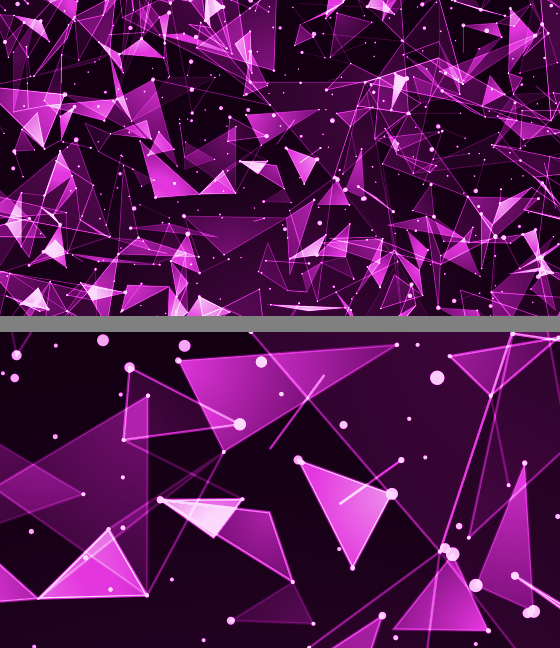
Top, the full canvas; bottom, a detail of the centre.
Reproduce this background procedurally as a Shadertoy shader.

```glsl
// Glowing magenta plexus: translucent triangles, thin links and round nodes on dark violet.

vec2 hash2(vec2 p) {
    vec3 q = fract(vec3(p.xyx) * vec3(0.1031, 0.1030, 0.0973));
    q += dot(q, q.yzx + 33.33);
    return fract((q.xx + q.yz) * q.zy);
}

// Jittered node of a grid cell, in cell units
vec2 nodeAt(vec2 id, float seed) {
    return id + 0.06 + 0.88 * hash2(id + seed);
}

float segmentDistance(vec2 p, vec2 a, vec2 b) {
    vec2 pa = p - a, ba = b - a;
    return length(pa - ba * clamp(dot(pa, ba) / max(dot(ba, ba), 1e-5), 0.0, 1.0));
}

float cross2(vec2 a, vec2 b) {
    return a.x * b.y - a.y * b.x;
}

// Signed distance to the line through a and b
float lineSide(vec2 p, vec2 a, vec2 b) {
    return cross2(b - a, p - a) / max(length(b - a), 1e-4);
}

// Positive inside the triangle
float triangleDepth(vec2 p, vec2 a, vec2 b, vec2 c) {
    float area = cross2(b - a, c - a);
    if (abs(area) < 1e-3) return -1.0;
    float s = sign(area);
    return min(s * lineSide(p, a, b), min(s * lineSide(p, b, c), s * lineSide(p, c, a)));
}

// Antialiased coverage of a depth, both in canvas heights
float coverage(float depth, float pixel) {
    return clamp(depth / pixel + 0.5, 0.0, 1.0);
}

// Clumps from layered sines, with a sparse hollow below the centre
float density(vec2 p, float aspect) {
    float clumps = 0.9 + 0.16 * sin(p.x * 7.0 + 2.0 * sin(p.y * 5.0)) + 0.12 * sin(p.y * 11.0 - p.x * 4.0);
    vec2 hollow = (p - vec2(0.48 * aspect, 0.3)) / vec2(0.28, 0.2);
    return clumps * (1.0 - 0.75 * exp(-dot(hollow, hollow)));
}

// One sheet of linked nodes; levels holds the faintest fill and the added range
float plexus(vec2 p, float cell, float seed, float presence, vec2 levels, float aspect, float pixel) {
    float angle = seed * 0.37;
    mat2 turn = mat2(cos(angle), sin(angle), -sin(angle), cos(angle));
    vec2 q = turn * p / cell;
    float light = 0.0;
    for (int j = -1; j <= 1; j++)
    for (int i = -1; i <= 1; i++) {
        vec2 id = floor(q) + vec2(i, j);
        vec2 a = nodeAt(id, seed);
        vec2 pick = hash2(id + seed + 17.3);

        // Node
        float radius = 0.0021 + 0.0055 * pow(pick.x, 5.0);
        light += 1.35 * step(pick.y, 0.8) * coverage(radius - length(q - a) * cell, pixel);

        // Skip cells without links
        vec2 center = (id + 0.5) * cell * turn;
        if (hash2(id + seed + 71.9).x > presence * density(center, aspect)) continue;

        vec2 b = nodeAt(id + floor(hash2(id + seed + 31.7) * 3.0) - 1.0, seed);
        vec2 c = nodeAt(id + floor(hash2(id + seed + 53.1) * 3.0) - 1.0, seed);

        // Fill, fading away from the first node
        float fade = max(1.25 - 0.4 * length(q - a), 0.3);
        float fill = (levels.x + levels.y * pick.x * pick.x) * fade;
        light += fill * coverage(triangleDepth(q, a, b, c) * cell, pixel);

        // Links
        float edge = min(segmentDistance(q, a, b), min(segmentDistance(q, b, c), segmentDistance(q, c, a)));
        light += (0.15 + 0.55 * pick.y) * coverage(0.0013 - edge * cell, pixel);
    }
    return light;
}

// Dark violet through magenta to pale pink
vec3 palette(float e) {
    vec3 color = mix(vec3(0.07, 0.0, 0.07), vec3(0.23, 0.02, 0.22), clamp(e / 0.2, 0.0, 1.0));
    color = mix(color, vec3(0.48, 0.06, 0.47), clamp((e - 0.2) / 0.25, 0.0, 1.0));
    color = mix(color, vec3(0.89, 0.21, 0.87), clamp((e - 0.45) / 0.35, 0.0, 1.0));
    color = mix(color, vec3(0.93, 0.53, 0.92), clamp((e - 0.9) / 0.3, 0.0, 1.0));
    return mix(color, vec3(0.99, 0.85, 0.99), clamp((e - 1.2) / 0.4, 0.0, 1.0));
}

void mainImage(out vec4 fragColor, in vec2 fragCoord) {
    float pixel = 1.0 / iResolution.y;
    float aspect = iResolution.x * pixel;
    vec2 p = fragCoord * pixel;

    // Soft glow rising from the bottom centre
    vec2 glow = (p - vec2(0.48 * aspect, 0.0)) / vec2(0.5, 0.35);
    float light = 0.2 * exp(-dot(glow, glow));

    // Sheets from broad and faint to small and bright
    light += plexus(p, 0.250, 3.0, 0.65, vec2(0.05, 0.20), aspect, pixel);
    light += plexus(p, 0.160, 11.0, 0.62, vec2(0.07, 0.50), aspect, pixel);
    light += plexus(p, 0.105, 23.0, 0.58, vec2(0.10, 0.95), aspect, pixel);
    light += plexus(p, 0.068, 37.0, 0.42, vec2(0.12, 1.15), aspect, pixel);

    fragColor = vec4(palette(light), 1.0);
}
```
